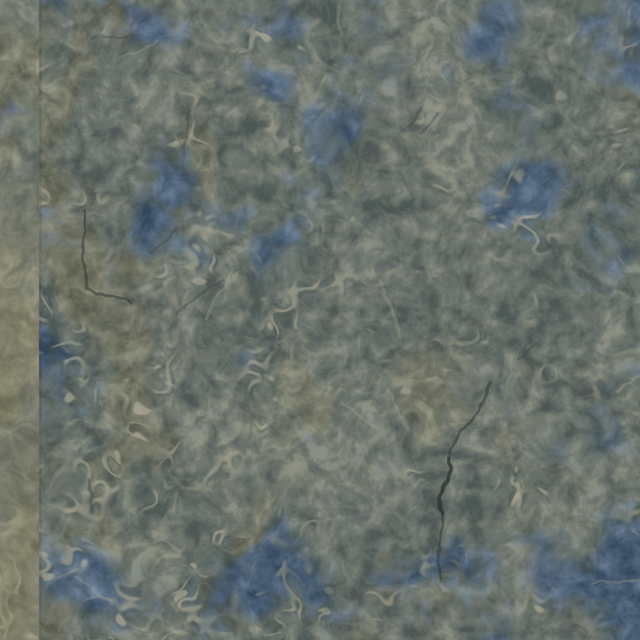
Give the GLSL for this texture, as a three.js fragment shader.

```glsl
varying vec2 vUv;

const vec3 DARK = vec3(0.30, 0.345, 0.335);
const vec3 STONE = vec3(0.415, 0.447, 0.418);
const vec3 LIGHT = vec3(0.55, 0.565, 0.51);
const vec3 BLUE = vec3(0.27, 0.36, 0.475);
const vec3 OCHRE = vec3(0.485, 0.475, 0.385);
const vec3 PALE = vec3(0.68, 0.665, 0.58);
const vec3 CRACK = vec3(0.17, 0.20, 0.19);

const float GRAIN_SCALE = 32.0;
const float GRAIN_CONTRAST = 0.85;
const float MOTTLE_CONTRAST = 0.45;
const float STRAND_SCALE = 30.0;
const float SEAM_X = 0.061;
const float SEAM_SOFT = 0.0012;
const vec2 STRIP_SHIFT = vec2(5.3, 2.7);
const float HAIRLINES = 16.0;

vec2 hash22(vec2 p) {
  vec3 q = fract(p.xyx * vec3(0.1031, 0.1030, 0.0973));
  q += dot(q, q.yzx + 33.33);
  return fract((q.xx + q.yz) * q.zy);
}

float corner(vec2 cell, vec2 offset, vec2 f) {
  return dot(hash22(cell + offset) * 2.0 - 1.0, f - offset);
}

float gradientNoise(vec2 p) {
  vec2 i = floor(p), f = fract(p);
  vec2 u = f * f * f * (f * (f * 6.0 - 15.0) + 10.0);
  float low = mix(corner(i, vec2(0.0), f), corner(i, vec2(1.0, 0.0), f), u.x);
  float high = mix(corner(i, vec2(0.0, 1.0), f), corner(i, vec2(1.0), f), u.x);
  return mix(low, high, u.y);
}

float fbm(vec2 p) {
  float sum = 0.0, gain = 1.0;
  for (int i = 0; i < 4; i++) {
    sum += gain * gradientNoise(p);
    p = mat2(0.8, 0.6, -0.6, 0.8) * p * 1.9 + 17.3;
    gain *= 0.6;
  }
  return sum;
}

vec2 warp(vec2 p) {
  return vec2(gradientNoise(p + 41.7), gradientNoise(p + 83.1));
}

// Thin curled ridges along the zero line of the noise
float strand(vec2 q) {
  return (1.0 - smoothstep(0.02, 0.12, abs(gradientNoise(q)))) * smoothstep(-0.1, 0.25, gradientNoise(q * 0.7 + 9.0));
}

vec3 plaster(vec2 uv, vec2 shift) {
  vec2 p = uv + shift;
  vec2 bent = p + 0.014 * warp(p * 24.0) + 0.02 * warp(p * 9.0);

  // Stone grain over broad mottling
  float grain = fbm(bent * GRAIN_SCALE);
  float tone = 0.5 + GRAIN_CONTRAST * grain + MOTTLE_CONTRAST * fbm(p * 5.0 + 3.0);
  vec3 color = mix(DARK, STONE, smoothstep(-0.1, 0.6, tone));
  color = mix(color, LIGHT, smoothstep(0.45, 1.1, tone));
  float relief = (tone - 0.5) * 0.2;

  // Ochre stains, drawn out downwards and denser on the left
  float ochre = fbm(bent * vec2(8.0, 4.0) + 21.0) - 0.1 + 0.28 * (1.0 - smoothstep(0.1, 0.5, uv.x));
  color = mix(color, OCHRE + relief, 0.6 * smoothstep(0.05, 0.55, ochre));

  // Blue pigment, denser at the top and the lower right
  float blue = fbm(bent * 5.5 + 57.0) - 0.08 + 0.22 * smoothstep(0.55, 1.0, uv.y)
    + 0.25 * smoothstep(1.1, 1.8, uv.x + 1.0 - uv.y);
  color = mix(color, BLUE + relief, 0.8 * smoothstep(0.1, 0.55, blue + 0.2 * grain));

  // Pale strands with shadows, and small chips
  float lowerLeft = (1.0 - smoothstep(0.2, 0.65, uv.x)) * (1.0 - smoothstep(0.2, 0.9, uv.y));
  float worn = smoothstep(-0.1, 0.45, fbm(p * 8.0 + 71.0) + 0.3 * lowerLeft);
  vec2 q = bent * STRAND_SCALE;
  color = mix(color, DARK, 0.45 * worn * strand(q + vec2(-0.12, 0.16)));
  color = mix(color, PALE, 0.6 * worn * strand(q));
  float chip = smoothstep(0.28, 0.46, gradientNoise(bent * vec2(34.0, 46.0) + 5.0));
  return mix(color, PALE, 0.7 * chip * worn);
}

// Tapered line: x is the coverage, fading towards b
float crackLine(vec2 p, vec2 a, vec2 b, float width) {
  vec2 d = b - a;
  float t = clamp(dot(p - a, d) / dot(d, d), 0.0, 1.0);
  return 1.0 - smoothstep(width * 0.3, width, length(p - a - d * t));
}

void main() {
  vec2 uv = vUv;

  // Two slabs meeting at an upright seam
  vec3 strip = plaster(uv, STRIP_SHIFT);
  strip = mix(strip, OCHRE + 0.5 * (strip - STONE), 0.55 * (1.0 - smoothstep(0.55, 0.9, uv.y))) + 0.025;
  vec3 color = mix(strip, plaster(uv, vec2(0.0)), smoothstep(-SEAM_SOFT, SEAM_SOFT, uv.x - SEAM_X));
  color *= 1.0 - 0.1 * (1.0 - smoothstep(0.0, 0.004, abs(uv.x - SEAM_X - 0.002)));

  // Scattered faint hairlines, some light and some dark
  vec2 p = uv + 0.012 * warp(uv * 22.0) + 0.005 * warp(uv * 70.0);
  for (float i = 0.0; i < HAIRLINES; i++) {
    vec2 start = hash22(vec2(i, 3.0)), pick = hash22(vec2(i, 8.0));
    float angle = pick.x * 6.2832;
    vec2 end = start + (0.03 + 0.07 * pick.y) * vec2(cos(angle), sin(angle));
    color = mix(color, mod(i, 2.0) < 0.5 ? PALE : CRACK, 0.28 * crackLine(p, start, end, 0.0035));
  }

  // Long crack at the lower right, bent crack at the left
  float deep = max(crackLine(p, vec2(0.70, 0.29), vec2(0.69, 0.20), 0.0045),
    0.6 * max(crackLine(p, vec2(0.70, 0.29), vec2(0.77, 0.40), 0.0035),
              crackLine(p, vec2(0.69, 0.20), vec2(0.685, 0.09), 0.0035)));
  float bent = max(crackLine(p, vec2(0.13, 0.67), vec2(0.135, 0.55), 0.0035),
    crackLine(p, vec2(0.135, 0.55), vec2(0.20, 0.53), 0.0035));
  color = mix(color, CRACK, max(0.8 * deep, 0.5 * bent));

  gl_FragColor = vec4(color, 1.0);
}
```
